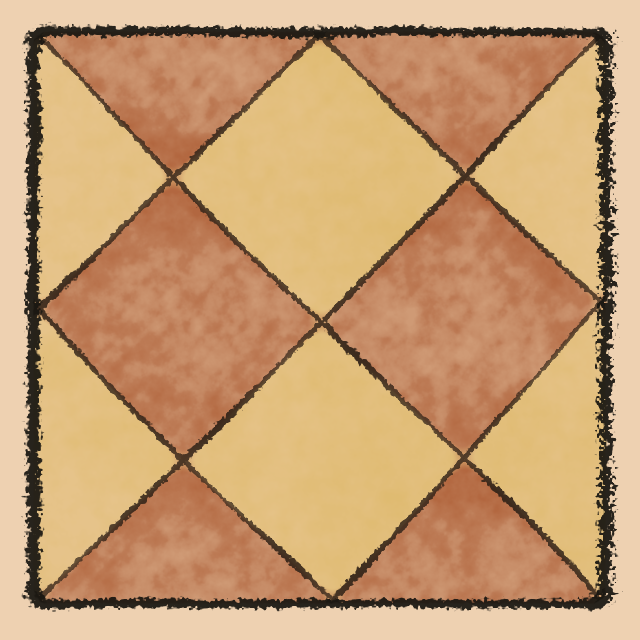
Give the GLSL for this pattern, as a WebGL 1 fragment shader.

```glsl
precision highp float;
// Hand-drawn diagonal checker of terracotta and ochre tiles in a charcoal frame.
uniform vec2 u_resolution;

const float PI = 3.14159265;
const vec3 PAPER = vec3(0.933, 0.820, 0.695);
const vec3 OCHRE_DEEP = vec3(0.875, 0.732, 0.442);
const vec3 OCHRE_PALE = vec3(0.902, 0.765, 0.540);
const vec3 CLAY_DEEP = vec3(0.700, 0.405, 0.250);
const vec3 CLAY_MID = vec3(0.755, 0.510, 0.365);
const vec3 CLAY_PALE = vec3(0.830, 0.635, 0.490);
const vec3 CHARCOAL = vec3(0.095, 0.085, 0.065);
const vec3 PENCIL = vec3(0.200, 0.140, 0.095);

float hash(vec2 p) {
  vec3 q = fract(p.xyx * 0.1031);
  q += dot(q, q.yzx + 33.33);
  return fract((q.x + q.y) * q.z);
}

float noise(vec2 p) {
  vec2 i = floor(p), f = fract(p);
  f = f * f * (3.0 - 2.0 * f);
  return mix(mix(hash(i), hash(i + vec2(1.0, 0.0)), f.x),
             mix(hash(i + vec2(0.0, 1.0)), hash(i + 1.0), f.x), f.y);
}

float fbm(vec2 p) {
  float sum = 0.0, gain = 0.533;
  for (int i = 0; i < 4; i++) {
    sum += gain * noise(p);
    p = mat2(1.6, 1.2, -1.2, 1.6) * p + 17.3;
    gain *= 0.5;
  }
  return sum;
}

float roundedBox(vec2 p, vec2 halfSize, float radius) {
  vec2 q = abs(p) - halfSize + radius;
  return length(max(q, 0.0)) + min(max(q.x, q.y), 0.0) - radius;
}

// Coverage of a crumbly stroke: grain eats into it away from the core.
float crumbledStroke(float dist, float halfWidth, float grain, float roughness) {
  float edge = 0.95 - abs(dist) / halfWidth + (grain - 0.5) * roughness;
  return smoothstep(-0.25, 0.25, edge);
}

// Uneven hand placement of the lattice crossings.
vec2 handWarp(vec2 p) {
  float side = 2.0 * p.x - 1.0;
  float low = 1.0 - p.y;
  float dx = 0.1 * low * low * low * p.x * (1.0 - p.x)
           - 0.01 * sin(2.0 * PI * p.x) * smoothstep(0.3, 0.75, p.y);
  float dy = (0.031 * side * side + 0.006 * side - 0.009) * 4.0 * p.y * (1.0 - p.y);
  return p - vec2(dx, dy);
}

vec3 ochre(vec2 uv, float mottle) {
  float pale = 0.45 + 0.9 * (fbm(uv * 5.0 + 3.0) - 0.5) + 0.7 * (mottle - 0.5);
  pale += 0.35 * smoothstep(0.35, 0.05, uv.x);
  pale += 0.45 * smoothstep(0.70, 0.95, uv.x) * smoothstep(0.35, 0.65, uv.y);
  return mix(OCHRE_DEEP, OCHRE_PALE, clamp(pale, 0.0, 1.0));
}

vec3 clay(vec2 uv, vec2 cell, float mottle) {
  // Pigment pools toward the upper and lower corners of each tile.
  float pool = smoothstep(0.30, 1.0, abs(cell.x - cell.y));
  pool += 0.35 * smoothstep(0.25, 0.0, min(1.0 - cell.x, cell.y));
  float streak = noise(vec2((uv.x + uv.y) * 10.0, (uv.x - uv.y) * 90.0));
  float tone = 0.32 + 1.3 * (mottle - 0.5) + 0.8 * (fbm(uv * 7.0) - 0.5);
  tone += 0.18 * (streak - 0.5) - 0.65 * pool;
  vec3 color = mix(CLAY_MID, CLAY_DEEP, clamp(0.35 - tone, 0.0, 1.0));
  return mix(color, CLAY_PALE, clamp(tone - 0.1, 0.0, 0.75));
}

// Pencil line on one lattice direction; coord is a whole number on each line.
float latticeLine(float coord, vec2 uv, float grain, float seed) {
  float dist = (fract(coord + 0.5) - 0.5) * 0.311;
  dist += (noise(uv * 24.0 + seed) - 0.5) * 0.002;
  float pressure = noise(uv * 9.0 + seed);
  float halfWidth = mix(0.0030, 0.0056, pressure);
  return crumbledStroke(dist, halfWidth, grain, 1.7) * mix(0.68, 0.95, pressure);
}

void main() {
  vec2 uv = (gl_FragCoord.xy - 0.5 * u_resolution) / min(u_resolution.x, u_resolution.y) + 0.5;
  float grain = 0.6 * noise(uv * 290.0) + 0.4 * noise(uv * 150.0 + 41.0);
  float mottle = fbm(uv * 45.0 + 9.0);

  // Lattice coordinates along both diagonals.
  vec2 p = handWarp((uv - vec2(0.060, 0.0625)) / vec2(0.878, 0.883));
  vec2 lattice = 2.0 * vec2(p.x + p.y, p.x - p.y);
  vec2 waves = sin(PI * lattice);
  float isClay = smoothstep(-0.02, 0.02, waves.x * waves.y);

  // Painted tiles on paper.
  vec2 q = uv - vec2(0.4993, 0.5039);
  float frame = roundedBox(q, vec2(0.447, 0.4466), 0.022);
  float inside = 1.0 - smoothstep(-0.002, 0.002, frame + (grain - 0.5) * 0.004);
  vec3 tile = mix(ochre(uv, mottle), clay(uv, fract(lattice), mottle), isClay);
  float rising = latticeLine(lattice.y, uv, grain, 5.0);
  float falling = latticeLine(lattice.x, uv, grain, 23.0);
  tile = mix(tile, PENCIL, max(rising, falling));
  vec3 color = mix(PAPER, tile, inside);

  // Charcoal frame: heavier on the sides and in the corners.
  vec2 reach = abs(q);
  float upright = smoothstep(-0.02, 0.02, reach.x - reach.y);
  float halfWidth = mix(0.0068, 0.0100, upright) + 0.002 * (noise(uv * 8.0) - 0.5);
  halfWidth += 0.0035 * smoothstep(0.40, 0.45, min(reach.x, reach.y));
  float wobble = (noise(uv * 11.0 + 60.0) - 0.5) * 0.004;
  float worn = 1.7 + 0.9 * upright * smoothstep(0.0, 0.4, q.x);
  float ink = crumbledStroke(frame + wobble, halfWidth, grain, worn);
  gl_FragColor = vec4(mix(color, CHARCOAL, 0.93 * ink), 1.0);
}
```
